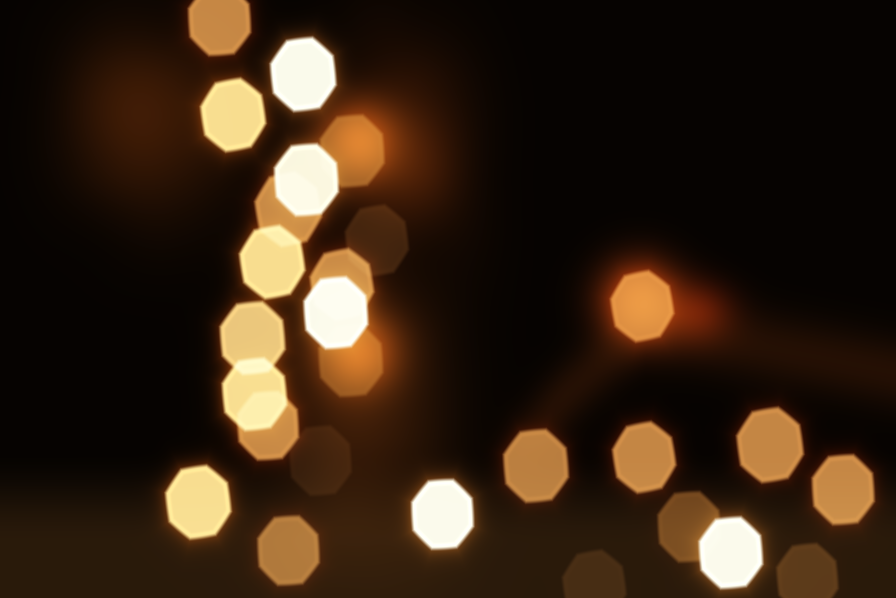
Give the GLSL for this background, as a Shadertoy shader.

```glsl
// Out-of-focus warm lights: a tangled hanging string and a low row over a dark night scene.

float hash(vec2 p) {
    return fract(sin(dot(p, vec2(12.9898, 78.233))) * 43758.5453);
}

float noise(vec2 p) {
    vec2 i = floor(p), f = fract(p);
    f = f * f * (3.0 - 2.0 * f);
    return mix(mix(hash(i), hash(i + vec2(1, 0)), f.x),
               mix(hash(i + vec2(0, 1)), hash(i + vec2(1, 1)), f.x), f.y);
}

float glow(vec2 p, vec2 centre, vec2 size) {
    vec2 q = (p - centre) / size;
    return exp(-dot(q, q));
}

vec3 screenBlend(vec3 a, vec3 b) {
    return 1.0 - (1.0 - a) * (1.0 - clamp(b, 0.0, 1.0));
}

// Distance to a slightly tall, slightly rounded octagonal aperture
float apertureDistance(vec2 p, float turn, float radius) {
    p *= vec2(1.07, 0.95);
    float sector = 6.28318 / 8.0;
    float a = mod(atan(p.y, p.x) + turn, sector) - 0.5 * sector;
    return length(p) * mix(1.0, cos(a), 0.85) - radius;
}

// Brown, tan, cream, then white as the level rises from 0 to 1
vec3 lightColor(float level) {
    vec3 c = mix(vec3(0.10, 0.06, 0.03), vec3(0.40, 0.24, 0.10), smoothstep(0.0, 0.2, level));
    c = mix(c, vec3(0.78, 0.53, 0.27), smoothstep(0.18, 0.28, level));
    c = mix(c, vec3(0.99, 0.88, 0.57), smoothstep(0.45, 0.57, level));
    return mix(c, vec3(1.0, 1.0, 0.94), smoothstep(0.76, 0.84, level));
}

vec3 addLight(vec3 col, vec2 p, vec2 centre, vec3 tint, float seed) {
    float radius = 0.054 + 0.004 * hash(vec2(seed, 3.0));
    float d = apertureDistance(p - centre, 0.2 + 0.15 * hash(vec2(seed, 7.0)), radius);
    float disc = smoothstep(0.004, -0.004, d);
    float rim = exp(-pow((d + 0.006) / 0.003, 2.0));
    vec3 fringe = tint * tint * vec3(0.34, 0.17, 0.05) * exp(-max(d, 0.0) / 0.012);
    return screenBlend(col, mix(fringe, tint * (0.98 + 0.07 * rim), disc));
}

vec3 background(vec2 p) {
    float cloud = 0.6 + 0.8 * noise(p * 7.0);
    vec3 col = vec3(0.022, 0.011, 0.003);
    col += vec3(0.21, 0.09, 0.018) * cloud * glow(p, vec2(0.25, 0.80), vec2(0.13, 0.16));
    col += vec3(0.19, 0.075, 0.015) * cloud * glow(p, vec2(0.68, 0.75), vec2(0.11, 0.20));
    col += vec3(0.16, 0.075, 0.02) * cloud * glow(p, vec2(0.60, 0.30), vec2(0.15, 0.22));

    // Faint roof line on the right
    float ridge = 0.46 - max((1.08 - p.x) * 0.9, (p.x - 1.08) * 0.2);
    float band = exp(-pow((p.y - ridge) / 0.06, 2.0));
    col += vec3(0.12, 0.05, 0.012) * band * smoothstep(0.80, 0.95, p.x);

    // Brown haze along the ground
    return col + vec3(0.14, 0.09, 0.038) * smoothstep(0.25, 0.09, p.y);
}

void mainImage(out vec4 fragColor, in vec2 fragCoord) {
    vec2 p = fragCoord / iResolution.y;
    vec3 col = background(p);

    // Hanging string, crowded in the middle and drifting left at both ends
    for (int i = 0; i < 17; i++) {
        float n = float(i);
        float s = 1.0 - n / 8.0;
        vec2 centre = vec2(0.54 + 0.10 * sin(2.4 * n) + 0.12 * min(s, 0.0)
                           - 0.17 * pow(max(s, 0.0), 4.0),
                           0.52 + 0.32 * s + 0.12 * s * s * s);
        centre += 0.012 * (vec2(hash(vec2(n, 1.0)), hash(vec2(n, 2.0))) - 0.5);
        if (i % 8 == 3) {
            float halo = glow(p, centre + vec2(0.012, 0.015), vec2(0.068));
            col = screenBlend(col, vec3(0.75, 0.30, 0.07) * halo);
        }
        col = addLight(col, p, centre, lightColor(fract(n * 0.618 + 0.35)), n);
    }

    // Low row on the right
    for (int j = 0; j < 9; j++) {
        float n = float(j);
        vec2 centre = vec2(0.74 + 0.67 * pow(n / 8.0, 0.7), 0.14 + 0.12 * sin(2.4 * n));
        float level = fract(n * 0.618 + 0.85);
        level *= level > 0.8 ? 1.0 : 0.55;
        col = addLight(col, p, centre, lightColor(level), n + 40.0);
    }

    // Lone orange lamp with a red neighbour
    vec2 lamp = vec2(1.074, 0.488);
    col = screenBlend(col, vec3(0.36, 0.08, 0.015) * glow(p, lamp + vec2(0.09, -0.01), vec2(0.06, 0.05)));
    col = screenBlend(col, vec3(0.65, 0.22, 0.05) * glow(p, lamp + vec2(-0.005, 0.01), vec2(0.066)));
    col = addLight(col, p, lamp, vec3(0.78, 0.48, 0.23), 60.0);

    fragColor = vec4(col, 1.0);
}
```
